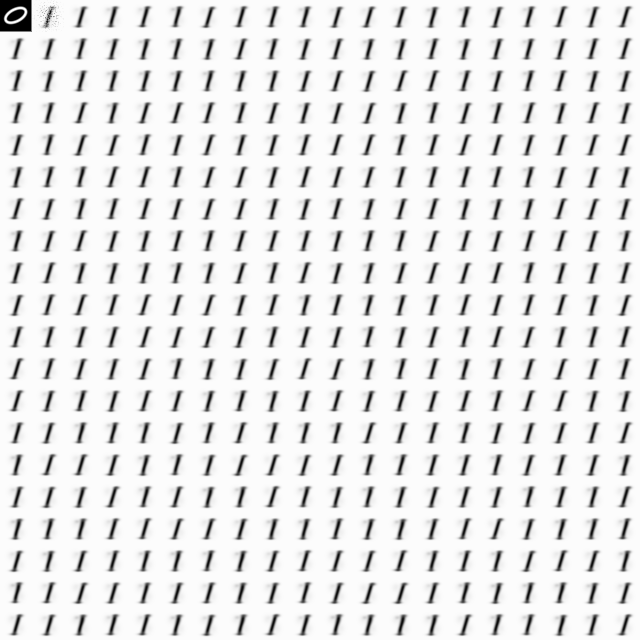
Reproduce this pattern procedurally as a Shadertoy shader.

```glsl
// Grid of soft, slanted ink strokes on white, with one black tile holding a tilted ring.

const float CELLS = 20.0;              // repeats across and down
const vec3 PAPER = vec3(0.988);
const vec3 INK = vec3(0.025);
const vec2 STROKE_Y = vec2(0.15, 0.79); // lower and upper end, in cell units
const float STROKE_WIDTH = 0.062;      // gaussian half width
const float END_TONE = 0.60;           // ink strength at the stroke ends
const float CORE_TONE = 0.98;          // ink strength in the middle
const float HALO_TONE = 0.05;
const float GRAIN_SCALE = 20.0;        // grain of the speckled cell
const vec2 RING_CENTER = vec2(0.49, 0.52);
const vec2 RING_RADII = vec2(0.345, 0.185);
const float RING_ANGLE = 0.48;
const float RING_WIDTH = 0.085;

float hash(vec2 p) {
    vec3 q = fract(p.xyx * vec3(0.1031, 0.1030, 0.0973));
    q += dot(q, q.yzx + 33.33);
    return fract((q.x + q.y) * q.z);
}

vec2 gradient(vec2 p) {
    float a = 6.2832 * hash(p);
    return vec2(cos(a), sin(a));
}

float gradientNoise(vec2 p) {
    vec2 i = floor(p), f = fract(p);
    vec2 u = f * f * f * (f * (f * 6.0 - 15.0) + 10.0);
    vec2 e = vec2(0.0, 1.0);
    float low = mix(dot(gradient(i), f),
                    dot(gradient(i + e.yx), f - e.yx), u.x);
    float high = mix(dot(gradient(i + e.xy), f - e.xy),
                     dot(gradient(i + e.yy), f - e.yy), u.x);
    return mix(low, high, u.y);
}

float blob(vec2 p, vec2 center, vec2 radii) {
    vec2 d = (p - center) / radii;
    return exp(-dot(d, d));
}

// Layers ink without exceeding full darkness
float overlay(float a, float b) {
    return 1.0 - (1.0 - a) * (1.0 - b);
}

// lean runs from 0 (upright, heavy head) to 1 (slender, slanted)
float strokeInk(vec2 p, float lean, float seed) {
    float t = (p.y - STROKE_Y.x) / (STROKE_Y.y - STROKE_Y.x);
    float bottomX = mix(0.475, 0.435, lean);
    float topX = mix(0.595, 0.625, lean);
    float bend = mix(0.012, 0.0, lean) * sin(6.2832 * t);
    float axis = mix(bottomX, topX, t) - bend;

    // Main stroke, darkest between its ends
    float middle = smoothstep(-0.02, 0.28, t) * (1.0 - smoothstep(0.78, 1.0, t));
    float head = smoothstep(0.4, 0.75, t) * (1.0 - lean);
    float width = STROKE_WIDTH * (1.0 + 0.16 * head + 0.22 * (1.0 - middle));
    float ends = smoothstep(-0.07, 0.06, t) * (1.0 - smoothstep(0.93, 1.07, t));
    float d = (p.x - axis) / width;
    float ink = exp(-d * d) * ends * mix(END_TONE, CORE_TONE, middle);

    // Foot, flag and faint halo
    float foot = blob(p, vec2(bottomX - 0.015, 0.175), vec2(0.12, 0.040));
    float flag = blob(p, vec2(topX + 0.045, 0.755), vec2(0.085, 0.050));
    float halo = blob(p, vec2(0.36, 0.64), vec2(0.12, 0.13))
               + blob(p, vec2(0.65, 0.36), vec2(0.12, 0.15));
    ink = overlay(ink, foot * mix(0.30, 0.48, seed));
    ink = overlay(ink, flag * mix(0.26, 0.40, lean));
    ink = overlay(ink, blob(p, vec2(0.41, 0.70), vec2(0.08, 0.06)) * 0.14 * (1.0 - lean));
    return overlay(ink, halo * HALO_TONE);
}

// White ring, as coverage
float ringMask(vec2 p, float pixel) {
    float c = cos(RING_ANGLE), s = sin(RING_ANGLE);
    vec2 q = mat2(c, -s, s, c) * (p - RING_CENTER);
    float k = length(q / RING_RADII);
    float slope = length(q / (RING_RADII * RING_RADII)) / max(k, 0.001);
    float d = abs(k - 1.0) / max(slope, 0.001) - 0.5 * RING_WIDTH;
    return 1.0 - smoothstep(-pixel, pixel, d);
}

void mainImage(out vec4 fragColor, in vec2 fragCoord) {
    vec2 grid = fragCoord / iResolution.xy * CELLS;
    float pixel = CELLS / min(iResolution.x, iResolution.y);
    vec2 id = floor(grid);
    vec2 p = fract(grid);
    id.y = CELLS - 1.0 - id.y; // count rows from the top

    // Neighbouring cells drift together, each with its own jitter
    float seed = hash(id + 7.0);
    float drift = gradientNoise(id * vec2(0.31, 0.57) + 4.3);
    float lean = smoothstep(0.0, 1.0, 0.38 + 0.9 * drift + 0.6 * (seed - 0.5));
    vec2 jitter = (vec2(hash(id + 31.0), hash(id + 57.0)) - 0.5) * 0.02;
    float ink = strokeInk(p - jitter, lean, seed);

    // Second cell: broken, speckled stroke
    if (id == vec2(1.0, 0.0)) {
        float grain = gradientNoise(p * GRAIN_SCALE);
        float specks = smoothstep(0.08, 0.5, grain) * blob(p, vec2(0.53, 0.5), vec2(0.30, 0.36));
        ink = overlay(ink * (0.78 + 0.8 * min(grain, 0.2)), 0.55 * specks);
    }
    vec3 color = mix(PAPER, INK, ink);

    // First cell: black tile with the ring
    vec2 corner = vec2(grid.x, CELLS - grid.y);
    float edge = max(corner.x, corner.y) - 1.0;
    vec3 tile = vec3(ringMask(p, pixel));
    color = mix(color, tile, 1.0 - smoothstep(-pixel, 0.0, edge));
    fragColor = vec4(color, 1.0);
}
```
